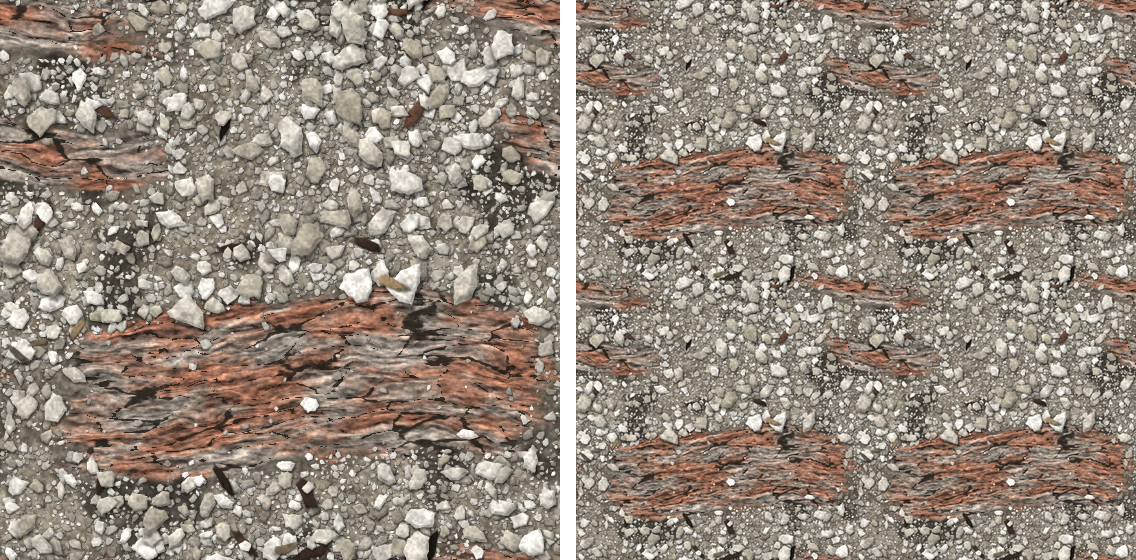
Left: one tile. Right: repeated 2 by 2.
Give the GLSL for this texture, as a Shadertoy shader.

```glsl
// Pale crushed limestone on sandy soil, with weathered slabs of red-grey bark.
// Stones are random convex polygons scattered in layers from grit to cobbles;
// bark is a stretched cell pattern with cracks. All grids wrap at the edges.
const float TAU = 6.28318;

vec3 hash3(ivec2 cell, int seed) {
    uvec3 v = uvec3(ivec3(cell, seed)) * 1664525u + 1013904223u;
    for (int i = 0; i < 2; i++) {
        v.x += v.y * v.z;
        v.y += v.z * v.x;
        v.z += v.x * v.y;
        v ^= v >> 16u;
    }
    return vec3(v >> 8u) * exp2(-24.0);
}

ivec2 wrapCell(ivec2 c, ivec2 n) {
    return c - n * ivec2(floor((vec2(c) + 0.5) / vec2(n)));
}

float noise(vec2 uv, ivec2 n, int seed) {
    vec2 p = uv * vec2(n), f = fract(p);
    ivec2 a = wrapCell(ivec2(floor(p)), n), b = wrapCell(a + 1, n);
    f = f * f * (3.0 - 2.0 * f);
    float low = mix(hash3(a, seed).x, hash3(ivec2(b.x, a.y), seed).x, f.x);
    return mix(low, mix(hash3(ivec2(a.x, b.y), seed).x, hash3(b, seed).x, f.x), f.y);
}

float fbm(vec2 uv, ivec2 n, int seed) {
    float sum = 0.0, amp = 0.533;
    for (int i = 0; i < 4; i++, amp *= 0.5, n *= 2) sum += amp * noise(uv, n, seed + i);
    return sum;
}

// Follows the bowed run of the bark fibres
vec2 alongGrain(vec2 uv) {
    return vec2(uv.x, uv.y + 0.03 * cos(TAU * (uv.x - 0.2)));
}

float slab(vec2 p, vec2 centre, vec2 halfSize) {
    vec2 q = (fract(p - centre + 0.5) - 0.5) / halfSize;
    return (1.0 - sqrt(length(q * q))) * halfSize.y;
}

// Positive inside the three slabs
float barkField(vec2 uv) {
    vec2 p = alongGrain(uv);
    float f = max(slab(p, vec2(0.54, 0.31), vec2(0.44, 0.15)), slab(p, vec2(0.09, 0.745), vec2(0.2, 0.06)));
    return max(f, slab(p, vec2(0.04, 0.965), vec2(0.21, 0.05)));
}

vec3 barkColor(vec2 uv) {
    vec2 warp = vec2(fbm(uv, ivec2(12, 22), 11), fbm(uv, ivec2(11, 24), 21)) - 0.5;
    vec2 p = alongGrain(uv) + vec2(0.07, 0.034) * warp;
    // Long plates and the gaps between them
    ivec2 n = ivec2(10, 34);
    vec2 g = p * vec2(n);
    float d1 = 9.0, d2 = 9.0, plate = 0.0;
    for (int k = 0; k < 9; k++) {
        ivec2 c = ivec2(floor(g)) + ivec2(k % 3, k / 3) - 1;
        vec3 h = hash3(wrapCell(c, n), 31);
        float d = length(vec2(c) + h.xy - g);
        d2 = min(d2, max(d, d1));
        if (d < d1) { d1 = d; plate = h.z; }
    }
    // Fibres lit from above
    float grain = fbm(p, ivec2(16, 80), 41), fine = fbm(uv, ivec2(80, 160), 51);
    float slope = grain - fbm(p + vec2(-0.001, 0.004), ivec2(16, 80), 41);
    float grey = smoothstep(0.25, 0.7, fbm(p, ivec2(12, 36), 61) + 0.22 * (plate - 0.5));
    vec3 col = mix(vec3(0.57, 0.39, 0.31), vec3(0.56, 0.52, 0.48), grey);
    col *= 0.3 + 0.55 * grain + 0.9 * fine + 1.7 * slope;
    float width = 0.015 + 0.22 * smoothstep(0.45, 0.85, noise(p, ivec2(12, 30), 71));
    float crack = 1.0 - smoothstep(width * 0.3, width, d2 - d1 + 0.3 * (fine - 0.45));
    return mix(col, vec3(0.13, 0.115, 0.095), 0.85 * crack);
}

// One layer of n by n cells, each holding at most one angular piece
void scatter(inout vec3 col, vec2 uv, int n, int seed, float chance, float stretch, vec3 dark, vec3 pale) {
    vec2 g = uv * float(n);
    float rough = noise(uv, ivec2(n * 7), seed + 5) - 0.5, mottle = fbm(uv, ivec2(64), 81) - 0.5;
    for (int i = 0; i < 9; i++) {
        ivec2 c = ivec2(floor(g)) + ivec2(i % 3, i / 3) - 1, id = wrapCell(c, ivec2(n));
        vec3 place = hash3(id, seed), look = hash3(id, seed + 1);
        vec2 centre = vec2(c) + 0.15 + 0.7 * place.xy, spot = centre / float(n);
        float crowd = 0.55 + 0.9 * noise(spot, ivec2(5), 107);
        float onBark = smoothstep(-0.012, 0.014, barkField(spot));
        if (place.z > chance * crowd * mix(1.0, 0.03, onBark)) continue;
        float r = mix(0.27, 0.54, look.x * look.x), s = sqrt(stretch * mix(1.0, 1.8, look.y));
        float turn = TAU * fract(look.z * 7.0);
        mat2 rot = mat2(cos(turn), sin(turn), -sin(turn), cos(turn));
        vec2 p = rot * (g - centre) / r * vec2(1.0 / s, s), light = rot * vec2(-0.5, 0.85);
        if (dot(p, p) > 5.0) continue;
        // Convex outline; the nearest side also sets the facet direction
        float d = -9.0;
        vec2 side = light;
        for (int k = 0; k < 6; k++) {
            vec3 h = hash3(id, seed + 10 + k);
            float a = TAU * (float(k) + 0.8 * h.x) / 6.0;
            vec2 dir = vec2(cos(a), sin(a));
            float e = dot(p, dir) - 0.68 - 0.32 * h.y;
            if (e > d) { d = e; side = dir; }
        }
        d += 0.16 * rough;
        // Contact shadow, then the bevelled top
        float away = dot(p, -light) / (length(p) + 0.01), bevel = 0.08 + 0.3 * look.y;
        col *= 1.0 - (1.0 - smoothstep(0.0, 0.4, d)) * (0.27 + 0.27 * away);
        float facet = smoothstep(-bevel - 0.08, 0.08 - bevel, d);
        float shade = 0.98 + facet * (0.15 * dot(side, light) - 0.08) + 0.06 * dot(p, light);
        shade += 0.45 * mottle + 0.12 * rough;
        float cover = clamp(0.5 - d * r * iResolution.y / (s * float(n)), 0.0, 1.0);
        col = mix(col, mix(dark, pale, look.z) * shade, cover);
    }
}

void mainImage(out vec4 fragColor, in vec2 fragCoord) {
    vec2 uv = fragCoord / iResolution.xy;
    // Sandy soil with damp patches
    float soil = 0.75 * fbm(uv, ivec2(24), 91) + 0.9 * fbm(uv, ivec2(130), 95) - 0.3;
    vec3 col = mix(vec3(0.34, 0.3, 0.25), vec3(0.76, 0.72, 0.65), clamp(soil, 0.0, 1.0));
    col *= 1.0 - 0.5 * smoothstep(0.6, 0.74, fbm(uv, ivec2(9), 99));
    // Bark with a ragged edge
    float edge = barkField(uv) + 0.07 * (fbm(alongGrain(uv), ivec2(10, 28), 103) - 0.5);
    col *= 1.0 - 0.25 * smoothstep(-0.03, 0.0, edge);
    col = mix(col, barkColor(uv), smoothstep(-0.01, 0.012, edge));
    // Grit and gravel, litter, larger stones, twigs
    vec3 sand = vec3(0.56, 0.53, 0.47), chalk = vec3(0.98, 0.965, 0.935);
    for (int k = 0; k < 3; k++)
        scatter(col, uv, 112 - 44 * k + 9 * k * (k - 1), 200 + 100 * k, 0.6, 1.0, sand, chalk * 0.95);
    scatter(col, uv, 19, 500, 0.06, 2.2, vec3(0.1, 0.09, 0.08), vec3(0.48, 0.34, 0.27));
    for (int k = 0; k < 2; k++)
        scatter(col, uv, 26 - 9 * k, 600 + 100 * k, 0.5, 1.0, sand * 1.25, chalk);
    scatter(col, uv, 25, 800, 0.02, 2.4, sand * 0.6, vec3(0.64, 0.54, 0.4));
    fragColor = vec4(clamp(col * (0.9 + 0.2 * noise(uv, ivec2(256), 111)), 0.0, 1.0), 1.0);
}
```
